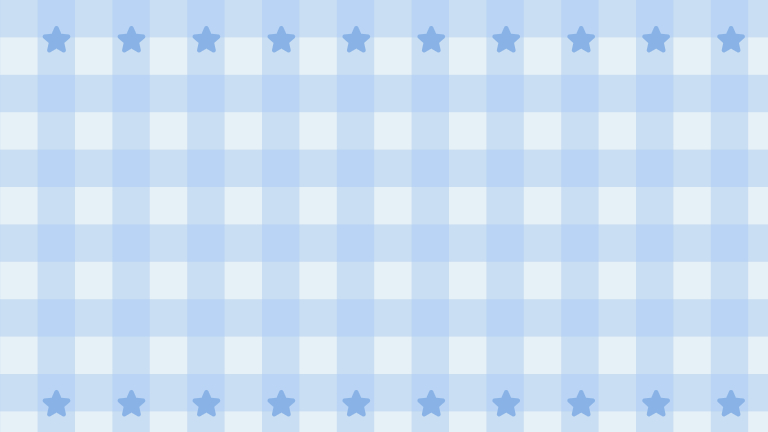
Reproduce this pattern procedurally as a WebGL 2 fragment shader.

```glsl
#version 300 es
precision highp float;

uniform vec2 u_resolution;
out vec4 fragColor;

// Lengths are fractions of the canvas height, y runs down from the top
const float CHECK_PERIOD = 0.17315;
const vec2 CHECK_START = vec2(0.0870, 0.0);
const float STAR_PITCH = 0.1735;
const float STAR_FIRST_X = 0.1308;
const float STAR_TOP_Y = 0.0935;
const float STAR_BOTTOM_Y = 0.9361;
const float STAR_TIP = 0.02824;
const float STAR_NOTCH = 0.0132;
const float STAR_ROUNDING = 0.0051;

const vec3 PALE = vec3(0.902, 0.941, 0.970);
const vec3 SINGLE_BAND = vec3(0.790, 0.870, 0.950);
const vec3 CROSSED_BANDS = vec3(0.725, 0.830, 0.960);
const vec3 STAR_BLUE = vec3(0.537, 0.702, 0.902);

const float PI = 3.14159265;

float coverage(float dist, float pixel) {
    return clamp(0.5 - dist / pixel, 0.0, 1.0);
}

// Signed distance to bands filling the first half of each period
float bandDistance(float x) {
    float phase = fract(x / CHECK_PERIOD + 0.25) - 0.5;
    return (abs(phase) - 0.25) * CHECK_PERIOD;
}

// Signed distance to a rounded five-pointed star with one tip up
float starDistance(vec2 p) {
    float halfSector = PI / 5.0;
    float angle = atan(p.x, -p.y);
    angle = abs(mod(angle + halfSector, 2.0 * halfSector) - halfSector);
    vec2 tip = vec2(STAR_TIP, 0.0);
    vec2 notch = STAR_NOTCH * vec2(cos(halfSector), sin(halfSector));
    vec2 edge = notch - tip;
    vec2 w = length(p) * vec2(cos(angle), sin(angle)) - tip;
    float along = clamp(dot(w, edge) / dot(edge, edge), 0.0, 1.0);
    float dist = length(w - edge * along);
    float inside = edge.x * w.y - edge.y * w.x;
    return (inside > 0.0 ? -dist : dist) - STAR_ROUNDING;
}

void main() {
    float pixel = 1.0 / u_resolution.y;
    vec2 pos = gl_FragCoord.xy * pixel;
    pos.y = 1.0 - pos.y;

    // Gingham: one tone per band, a deeper one where bands cross
    vec2 check = pos - CHECK_START;
    float column = coverage(bandDistance(check.x), pixel);
    float row = coverage(bandDistance(check.y), pixel);
    vec3 color = mix(mix(PALE, SINGLE_BAND, column),
                     mix(SINGLE_BAND, CROSSED_BANDS, column), row);

    // A row of stars along the top and another along the bottom
    float starX = (fract((pos.x - STAR_FIRST_X) / STAR_PITCH + 0.5) - 0.5) * STAR_PITCH;
    float starY = pos.y - (pos.y < 0.5 ? STAR_TOP_Y : STAR_BOTTOM_Y);
    color = mix(color, STAR_BLUE, coverage(starDistance(vec2(starX, starY)), pixel));

    fragColor = vec4(color, 1.0);
}
```
